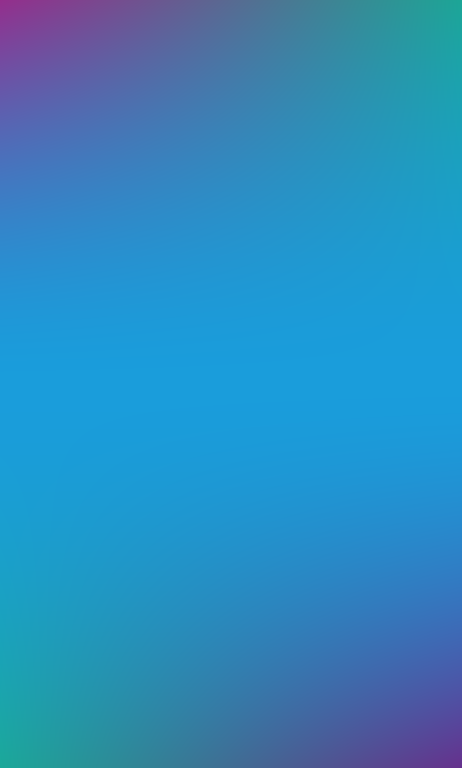
This background is drawn by a Shadertoy shader. Its source:

```glsl
const vec3 MAGENTA = vec3(0.58, 0.18, 0.55);
const vec3 PURPLE = vec3(0.40, 0.19, 0.55);
const vec3 TOP_GREEN = vec3(0.11, 0.65, 0.59);
const vec3 BOTTOM_GREEN = vec3(0.105, 0.66, 0.60);
const vec3 BLUE = vec3(0.10, 0.615, 0.86);
const float MIDDLE = 0.5;    // height of the blue band
const float FALLOFF = 1.7;   // how tightly the corner colours hug the ends

// Vertical blend from a bottom colour through blue to a top colour
vec3 column(float height, vec3 bottomColor, vec3 topColor) {
    float above = max(height - MIDDLE, 0.0) / (1.0 - MIDDLE);
    float below = max(MIDDLE - height, 0.0) / MIDDLE;
    vec3 color = mix(BLUE, topColor, pow(above, FALLOFF));
    return mix(color, bottomColor, pow(below, FALLOFF));
}

void mainImage(out vec4 fragColor, in vec2 fragCoord) {
    vec2 uv = fragCoord / iResolution.xy;

    // Edge columns with opposing corner colours
    vec3 leftEdge = column(uv.y, BOTTOM_GREEN, MAGENTA);
    vec3 rightEdge = column(uv.y, PURPLE, TOP_GREEN);

    // Horizontal blend between the edges
    fragColor = vec4(mix(leftEdge, rightEdge, uv.x), 1.0);
}
```
